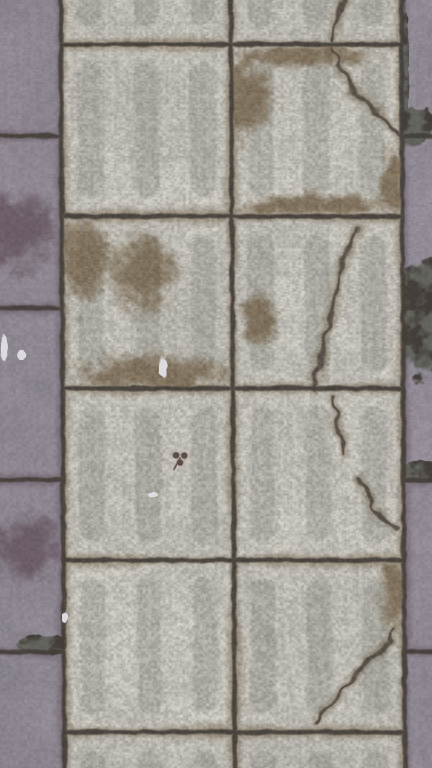
A Shadertoy shader for this texture:

```glsl
// Worn pavement: two columns of pale ribbed slabs between offset plum bricks.
// One grid gives slabs and joints; capsules form the ribs, and noise with
// short lists of ellipses and segments adds stains, rubble, cracks and litter.

const vec2 PITCH = vec2(0.394, 0.398);
const vec2 ORIGIN = vec2(0.145, 0.083);
const float BRICK_SHIFT = 0.269;
const float TILT = 0.005;
const float JOINT_WIDTH = 0.0042;
const float RIB_SPACING = 0.13;
const float RIB_RADIUS = 0.030;
const float RIB_HALF_LENGTH = 0.127;
const float CRACK_WIDTH = 0.0042;
const float GRAIN = 0.30;

const vec3 SLAB = vec3(0.735, 0.725, 0.695);
const vec3 RIB = vec3(0.655, 0.650, 0.620);
const vec3 BRICK = vec3(0.565, 0.540, 0.580);
const vec3 PLUM = vec3(0.410, 0.350, 0.390);
const vec3 BROWN = vec3(0.475, 0.415, 0.330);
const vec3 SOIL = vec3(0.265, 0.245, 0.225);
const vec3 RUBBLE = vec3(0.390, 0.390, 0.370);
const vec3 PAPER = vec3(0.860, 0.860, 0.880);
const vec3 LEAF = vec3(0.300, 0.220, 0.200);

// Ellipses: centre, radii
const vec4 STAINS[11] = vec4[11](
    vec4(0.19, 1.19, 0.065, 0.13), vec4(0.33, 1.15, 0.08, 0.10),
    vec4(0.35, 0.91, 0.22, 0.050), vec4(0.57, 1.55, 0.06, 0.12),
    vec4(0.74, 1.30, 0.20, 0.030), vec4(0.70, 1.65, 0.17, 0.030),
    vec4(0.91, 1.36, 0.03, 0.100), vec4(0.60, 1.04, 0.04, 0.070),
    vec4(0.91, 0.41, 0.04, 0.090), vec4(0.04, 1.24, 0.10, 0.100),
    vec4(0.07, 0.51, 0.09, 0.090));
const vec4 GAPS[5] = vec4[5](
    vec4(0.955, 1.485, 0.045, 0.050), vec4(0.985, 1.045, 0.075, 0.135),
    vec4(0.970, 0.685, 0.060, 0.025), vec4(0.100, 0.285, 0.070, 0.022),
    vec4(0.935, 1.600, 0.012, 0.180));
const vec4 SCRAPS[5] = vec4[5](
    vec4(0.377, 0.925, 0.012, 0.027), vec4(0.150, 0.348, 0.010, 0.016),
    vec4(0.010, 0.975, 0.009, 0.030), vec4(0.050, 0.955, 0.010, 0.012),
    vec4(0.355, 0.632, 0.012, 0.006));
// Crack segments: start, end
const vec4 CRACKS[11] = vec4[11](
    vec4(0.800, 1.790, 0.766, 1.667), vec4(0.766, 1.667, 0.815, 1.569),
    vec4(0.815, 1.569, 0.926, 1.472), vec4(0.826, 1.257, 0.787, 1.141),
    vec4(0.787, 1.141, 0.752, 0.991), vec4(0.752, 0.991, 0.725, 0.880),
    vec4(0.769, 0.863, 0.799, 0.731), vec4(0.836, 0.671, 0.861, 0.597),
    vec4(0.861, 0.597, 0.914, 0.551), vec4(0.919, 0.315, 0.810, 0.199),
    vec4(0.810, 0.199, 0.729, 0.106));

float hash(vec2 p) {
    return fract(sin(dot(p, vec2(127.1, 311.7))) * 43758.5453);
}

float noise(vec2 p) {
    vec2 i = floor(p), f = fract(p);
    f = f * f * (3.0 - 2.0 * f);
    return mix(mix(hash(i), hash(i + vec2(1, 0)), f.x),
               mix(hash(i + vec2(0, 1)), hash(i + vec2(1, 1)), f.x), f.y);
}

float fbm(vec2 p) {
    return 0.5 * noise(p) + 0.3 * noise(p * 2.1 + 7.0) + 0.2 * noise(p * 4.3 + 3.0);
}

bool isBrick(vec2 cell) { return cell.x < 0.0 || cell.x > 1.0; }

// Slab grid; the outer columns are shifted vertically
vec2 gridCoord(vec2 p) {
    vec2 g = (p - ORIGIN) / PITCH;
    if (isBrick(floor(g))) g.y = (p.y - BRICK_SHIFT) / PITCH.y;
    return g;
}

float segment(vec2 p, vec2 a, vec2 b) {
    vec2 v = b - a;
    return length(p - a - v * clamp(dot(p - a, v) / dot(v, v), 0.0, 1.0));
}

float ellipse(vec2 p, vec4 e) { return length((p - e.xy) / e.zw); }

void mainImage(out vec4 fragColor, in vec2 fragCoord) {
    vec2 p = fragCoord / iResolution.x;
    float px = 1.0 / iResolution.x;
    float rough = fbm(p * 28.0), cloud = fbm(p * 9.0 + 4.0);
    vec2 wobble = vec2(noise(p * 45.0), noise(p * 45.0 + 31.0)) - 0.5;
    vec2 q = p + wobble * 0.004 + vec2(TILT * (p.y - 0.9), 0.0);

    // Slab faces and ribs
    vec2 g = gridCoord(q), cell = floor(g), local = (fract(g) - 0.5) * PITCH;
    bool brick = isBrick(cell);
    float ribX = local.x - RIB_SPACING * clamp(round(local.x / RIB_SPACING), -1.0, 1.0);
    float rib = length(vec2(ribX, max(abs(local.y) - RIB_HALF_LENGTH, 0.0))) - RIB_RADIUS;
    float ribMask = 1.0 - smoothstep(-0.006, 0.005, rib + (rough - 0.5) * 0.012);
    vec3 col = brick ? BRICK : mix(SLAB, RIB, ribMask * (0.6 + 0.6 * cloud));
    col *= 0.97 + 0.05 * hash(cell + 5.0) + 0.12 * (cloud - 0.5);

    // Stains stay on their slab; dirt creeps in from the joints
    vec2 edges = 0.5 * PITCH - abs(local);
    float joint = min(edges.x, edges.y);
    float stain = 0.65 * (1.0 - smoothstep(0.0, 0.035 * cloud + 0.004, joint));
    for (int i = 0; i < STAINS.length(); i++)
        if (floor(gridCoord(STAINS[i].xy)) == cell)
            stain = max(stain, 0.9 - 0.9 * smoothstep(0.35, 1.2, ellipse(q, STAINS[i]) + rough - 0.5));
    float crack = 1.0;
    for (int i = 0; i < CRACKS.length(); i++)
        crack = min(crack, segment(p + wobble * 0.018, CRACKS[i].xy, CRACKS[i].zw));
    stain = max(stain, 0.6 * (1.0 - smoothstep(0.0, 0.022, crack)));
    col = mix(col, brick ? PLUM : BROWN, stain);

    // Rubble, joints and cracks
    float gap = 9.0;
    for (int i = 0; i < GAPS.length(); i++) gap = min(gap, ellipse(p, GAPS[i]));
    float gapMask = 1.0 - smoothstep(0.9, 1.05, gap + (rough - 0.5) * 0.7);
    if (brick) col = mix(col, mix(SOIL, RUBBLE, smoothstep(0.3, 0.6, rough)), gapMask);
    float width = JOINT_WIDTH * (0.5 + rough);
    float jointMask = 1.0 - smoothstep(width - px, width + px + 0.002, joint);
    float crackWidth = CRACK_WIDTH * (0.2 + 1.4 * rough);
    float crackMask = 1.0 - smoothstep(crackWidth - px, crackWidth + px + 0.002, crack);
    col = mix(col, SOIL, max(0.9 * jointMask, 0.75 * crackMask));

    // Gritty surface, coarser on the pale slabs
    float grit = 0.55 * noise(p * 150.0) + 0.45 * noise(p * 270.0 + 9.0) - 0.5;
    col *= 1.0 + grit * GRAIN * (brick ? 0.55 : 1.0);

    // Paper scraps and a three-lobed leaf
    float scrap = 9.0, leaf = segment(p, vec2(0.417, 0.717), vec2(0.403, 0.692)) - 0.002;
    for (int i = 0; i < SCRAPS.length(); i++) scrap = min(scrap, ellipse(p, SCRAPS[i]));
    for (int i = 0; i < 3; i++) {
        float a = 0.5 + 2.094 * float(i);
        leaf = min(leaf, length(p - vec2(0.417, 0.718) - 0.011 * vec2(cos(a), sin(a))) - 0.0075);
    }
    col = mix(col, PAPER, 1.0 - smoothstep(0.75, 1.0, scrap + (rough - 0.5) * 1.2));
    col = mix(col, LEAF, 0.85 * (1.0 - smoothstep(-px, px, leaf)));
    fragColor = vec4(col, 1.0);
}
```
